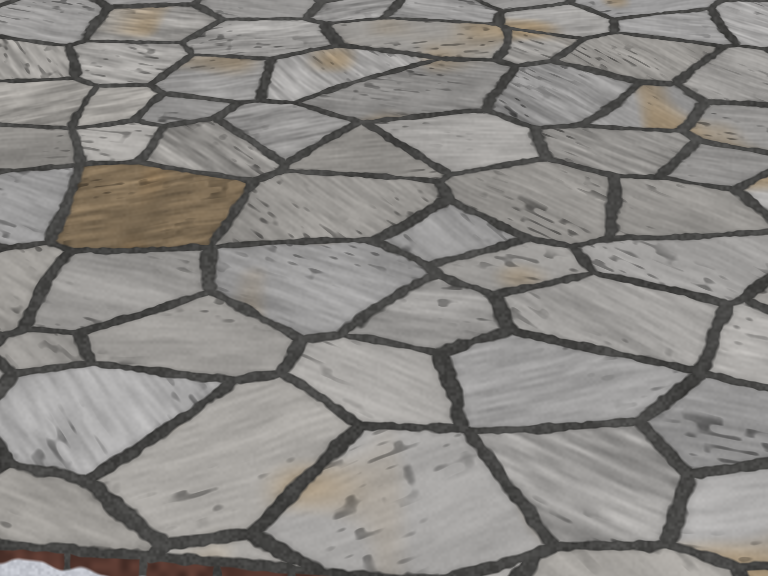
A Shadertoy shader for this texture:

```glsl
// Crazy paving of pale veined marble seen in perspective, set in dark mortar.
// The ground plane is split by a power diagram (weighted Voronoi cells);
// each slab gets its own tone, grain direction, veins, pits and stains.

float hash(vec2 p) {
    return fract(sin(dot(p, vec2(127.1, 311.7))) * 43758.5453);
}

float noise(vec2 p) {
    vec2 i = floor(p), f = fract(p);
    f = f * f * (3.0 - 2.0 * f);
    return mix(mix(hash(i), hash(i + vec2(1, 0)), f.x),
               mix(hash(i + vec2(0, 1)), hash(i + vec2(1, 1)), f.x), f.y);
}

mat2 rotate(float a) {
    float c = cos(a), s = sin(a);
    return mat2(c, -s, s, c);
}

// Slab centre in xy, size weight in z; about a quarter become small fillers
vec3 slabSite(vec2 cell) {
    vec2 jitter = vec2(hash(cell + 3.7), hash(cell + 41.3)) - 0.5;
    float h = hash(cell + 77.1);
    float weight = h < 0.25 ? 0.0 : 0.2 + 0.2 * h;
    return vec3(cell + 0.5 + 0.8 * jitter + vec2(0.5 * mod(cell.y, 2.0) - 0.25, 0.0), weight);
}

// Distance to the nearest slab border; also gives the slab's cell
float slabBorder(vec2 p, out vec2 slab) {
    vec2 base = floor(p);
    vec3 own = vec3(0.0);
    float ownPower = 1e3;
    for (int k = 0; k < 25; k++) {
        vec2 cell = base + vec2(k % 5 - 2, k / 5 - 2);
        vec3 site = slabSite(cell);
        float power = dot(p - site.xy, p - site.xy) - site.z;
        if (power < ownPower) { ownPower = power; own = site; slab = cell; }
    }
    float border = 1e3;
    for (int k = 0; k < 25; k++) {
        vec2 cell = base + vec2(k % 5 - 2, k / 5 - 2);
        if (cell == slab) continue;
        vec3 site = slabSite(cell);
        float power = dot(p - site.xy, p - site.xy) - site.z;
        border = min(border, 0.5 * (power - ownPower) / distance(site.xy, own.xy));
    }
    return border;
}

vec3 marble(vec2 ground, vec2 slab, float height) {
    float tone = hash(slab + 9.2), streaky = hash(slab + 23.6);
    float angle = mix(-0.35, 0.85, hash(slab + 5.4));
    vec2 t = rotate(-angle) * ground + 19.0 * vec2(tone, streaky);
    t.y += 0.04 * noise(t * 3.0);

    // Broad bands, then finer streaks along the grain
    float grey = 0.625 + 0.11 * (tone - 0.5) - 0.07 * (height - 0.35);
    grey += 0.09 * (noise(t * vec2(1.0, 6.0)) - 0.5);
    grey += mix(0.05, 0.2, streaky * streaky) * (noise(t * vec2(3.0, 21.0)) - 0.5);
    grey += mix(0.04, 0.12, streaky) * (noise(t * vec2(7.0, 43.0)) - 0.5);

    // Dark pits gathered in patches, and a hairline crack on a few slabs
    float patches = smoothstep(0.35, 0.75, noise(t * vec2(2.0, 4.0) + 8.0));
    grey -= 0.2 * patches * smoothstep(0.66, 0.9, noise(t * vec2(12.0, 30.0)));
    float crack = abs(noise(t * 1.6 + 31.0) - 0.5 + 0.03 * noise(t * 14.0));
    grey -= 0.22 * step(0.93, hash(slab + 61.0)) * (1.0 - smoothstep(0.005, 0.018, crack));

    // Slight warmth, ochre stains and a rare brown slab
    vec3 stone = grey * mix(vec3(1.0, 0.995, 0.995), vec3(1.015, 0.995, 0.965), hash(slab + 13.0));
    float stain = step(0.55, hash(slab + 34.0)) * smoothstep(0.62, 0.95, noise(ground * 2.3 + 4.0));
    stone *= mix(vec3(1.0), vec3(1.0, 0.9, 0.75), stain);
    return stone * mix(vec3(1.0), vec3(0.8, 0.7, 0.56), step(0.975, hash(slab + 88.0)));
}

void mainImage(out vec4 fragColor, in vec2 fragCoord) {
    vec2 uv = fragCoord / iResolution.y;
    float pixel = 1.0 / iResolution.y;

    // Ground plane under a horizon above the canvas
    float depth = 1.0 / (2.1 - uv.y);
    float x = (uv.x - 0.67) * depth;
    vec2 ground = vec2(6.0 * x, 11.0 * depth);
    vec2 p = rotate(-0.22) * vec2(6.0 * x, 22.0 * depth);
    p += 0.4 * vec2(noise(p * 0.6), noise(p * 0.6 + 17.0));

    // Slabs with chipped edges
    vec2 slab;
    float border = slabBorder(p, slab);
    float chips = 0.035 * (noise(ground * 9.0) - 0.5) + 0.022 * (noise(ground * 27.0) - 0.5);
    float d = border - 0.047 + chips;
    float kerb = uv.y - 0.065 + 0.085 * uv.x;
    d = min(d, 4.0 * kerb + chips);
    float soft = 0.006 + 6.0 * pixel * depth;

    // Gritty mortar, darker against the slab edges
    float grit = noise(uv * 190.0) - 0.5;
    vec3 mortar = vec3(0.272, 0.27, 0.264) + 0.07 * (noise(uv * 16.0) - 0.5) + 0.08 * grit;
    mortar *= 1.0 - 0.1 * smoothstep(-0.03, 0.0, d);

    vec3 stone = marble(ground, slab, uv.y) + 0.025 * grit;
    stone *= 0.93 + 0.07 * smoothstep(0.0, 0.05, d);
    vec3 color = mix(mortar, stone, smoothstep(-soft, soft, d));

    // Red brick edging with a patch of snow in the lower left corner
    float brickGap = abs(fract(uv.x / 0.13 + 0.1) - 0.5) * 0.13;
    float brick = min(-kerb - 0.018, 0.058 - brickGap) + 0.006 * (noise(uv * 50.0) - 0.5);
    vec3 clay = vec3(0.32, 0.21, 0.18) * (0.8 + 0.4 * noise(uv * 60.0));
    color = mix(color, clay, smoothstep(-0.002, 0.002, brick));
    float snow = 0.03 - uv.y - 0.14 * max(uv.x - 0.02, 0.0) + 0.025 * (noise(uv * 28.0) - 0.5);
    color = mix(color, vec3(0.76, 0.77, 0.8) + 0.1 * grit, smoothstep(-0.003, 0.003, snow));

    fragColor = vec4(clamp(color, 0.0, 1.0), 1.0);
}
```
